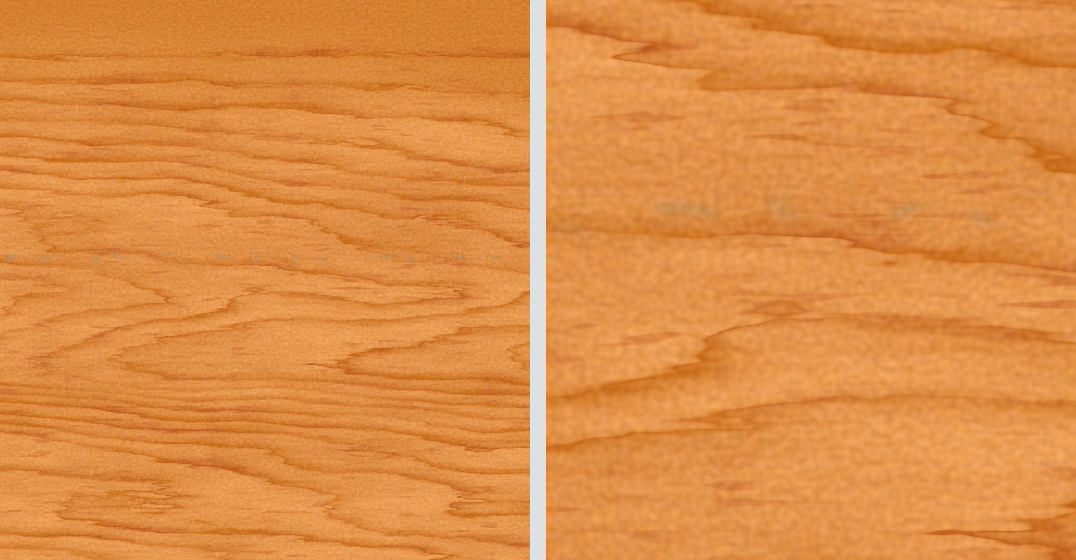
Left, the full canvas; right, a detail of the centre.
Write a WebGL 1 fragment shader that draws this texture.

```glsl
precision highp float;
uniform vec2 u_resolution;

const vec3 PALE = vec3(0.925, 0.622, 0.338);
const vec3 HONEY = vec3(0.862, 0.545, 0.262);
const vec3 AMBER = vec3(0.812, 0.475, 0.155);
const vec3 LATEWOOD = vec3(0.775, 0.405, 0.080);
const vec3 RUSSET = vec3(0.725, 0.320, 0.110);
const vec3 STAIN = vec3(0.700, 0.540, 0.365);

float hash(vec2 p) {
  vec3 q = fract(p.xyx * vec3(0.1031, 0.1030, 0.0973));
  q += dot(q, q.yzx + 33.33);
  return fract((q.x + q.y) * q.z);
}

vec2 gradient(vec2 cell) {
  float a = 6.2832 * hash(cell + 57.0);
  return vec2(cos(a), sin(a));
}

// Gradient noise, roughly -0.7 to 0.7
float noise(vec2 p) {
  vec2 i = floor(p), f = p - i;
  vec2 u = f * f * f * (f * (f * 6.0 - 15.0) + 10.0);
  vec2 e = vec2(1.0, 0.0);
  float a = dot(gradient(i), f);
  float b = dot(gradient(i + e.xy), f - e.xy);
  float c = dot(gradient(i + e.yx), f - e.yx);
  float d = dot(gradient(i + e.xx), f - e.xx);
  return mix(mix(a, b, u.x), mix(c, d, u.x), u.y);
}

float band(float v, float start, float end, float soft) {
  return smoothstep(start, start + soft, v) * (1.0 - smoothstep(end - soft, end, v));
}

// Ring count: steep where grain runs straight, folded where arches form
float ringField(vec2 p) {
  float v = p.y;
  float loose = smoothstep(0.08, 0.36, v);
  float rings = 0.42 + 9.5 * smoothstep(0.04, 0.45, v);
  rings += 5.5 * smoothstep(0.66, 0.82, v) + 2.5 * smoothstep(0.80, 1.0, v);
  rings += 1.1 * cos(24.2 * (v - 0.52)) * band(v, 0.38, 0.76, 0.11);
  rings += 0.55 * cos(45.0 * (v - 0.86)) * smoothstep(0.80, 0.87, v);
  rings -= 3.1 * p.x * loose;
  rings += (0.15 + loose) * noise(p * vec2(1.8, 6.0) + 3.7);
  rings += (0.08 + 0.6 * loose) * noise(p * vec2(5.0, 20.0) + 11.0);
  return rings;
}

// Thin streaks running along the grain, 0 to 1
float streaks(vec2 p, vec2 scale, float threshold) {
  return smoothstep(threshold, threshold + 0.25, noise(p * scale));
}

// Dark line at each whole ring, with a soft and a crisp side
float ringLine(float rings, float slope, float width) {
  float t = fract(rings);
  float soft = exp(-(1.0 - t) / slope / width);
  float crisp = exp(-t / slope / 0.0022);
  return max(soft, crisp);
}

void main() {
  vec2 p = gl_FragCoord.xy / u_resolution.y;
  p.y = 1.0 - p.y;

  // Rings with ragged fibre edges
  float rings = ringField(p);
  vec2 e = vec2(0.002, 0.0);
  vec2 slope = vec2(ringField(p + e.xy), ringField(p + e.yx)) - rings;
  float steepness = max(length(slope) / e.x, 7.0);
  rings += 0.24 * noise(p * vec2(13.0, 110.0)) + 0.10 * noise(p * vec2(40.0, 210.0));
  float ringId = floor(rings + 0.5);
  float strength = 0.65 + 0.4 * hash(vec2(ringId, 4.0)) + 0.9 * noise(p * vec2(4.0, 18.0) + 31.0);
  float width = 0.0075 + 0.006 * noise(p * vec2(6.0, 20.0) + 71.0);
  float line = ringLine(rings, steepness, width) * clamp(strength, 0.2, 1.0);

  // Ground tone, deeper along the upper edge
  float cloud = noise(p * vec2(2.0, 8.0) + 19.0) + 0.5 * noise(p * vec2(6.0, 45.0));
  cloud += 0.5 * noise(p * vec2(18.0, 130.0) + 27.0);
  vec3 color = mix(PALE, HONEY, clamp(0.36 + 0.9 * cloud, 0.0, 1.2));
  float upperShade = 1.0 - smoothstep(0.03, 0.27, p.y + 0.08 * noise(p * 3.0));
  color = mix(color, AMBER, 0.78 * upperShade);
  color = mix(color, HONEY, 0.5 * smoothstep(0.45, 1.0, fract(rings)) * (1.0 - upperShade));

  // Late wood lines and reddish fibres
  float redness = smoothstep(-0.1, 0.4, noise(p * vec2(7.0, 28.0) + 43.0));
  color = mix(color, mix(LATEWOOD, RUSSET, 0.75 * redness), 0.92 * line);
  float fibres = streaks(p + 5.0, vec2(20.0, 170.0), 0.16) * (0.2 + 0.8 * redness);
  color = mix(color, RUSSET, 0.36 * fibres * (1.0 - 0.6 * upperShade));

  // Faint grey flecks in one row
  float row = exp(-pow((p.y - 0.46) / 0.010, 2.0));
  float fleck = smoothstep(0.05, 0.5, noise(p * vec2(32.0, 60.0) + 8.0));
  color = mix(color, STAIN, 0.55 * row * fleck);

  // Fine surface grain, with a slight shift of warmth
  float grain = 0.045 * noise(p * vec2(120.0, 220.0)) + 0.055 * noise(p * 235.0 + 0.37);
  float warmth = 0.045 * noise(p * vec2(90.0, 160.0) + 13.0);
  color += grain + warmth * vec3(-0.1, 0.1, 1.0);
  gl_FragColor = vec4(color, 1.0);
}
```
